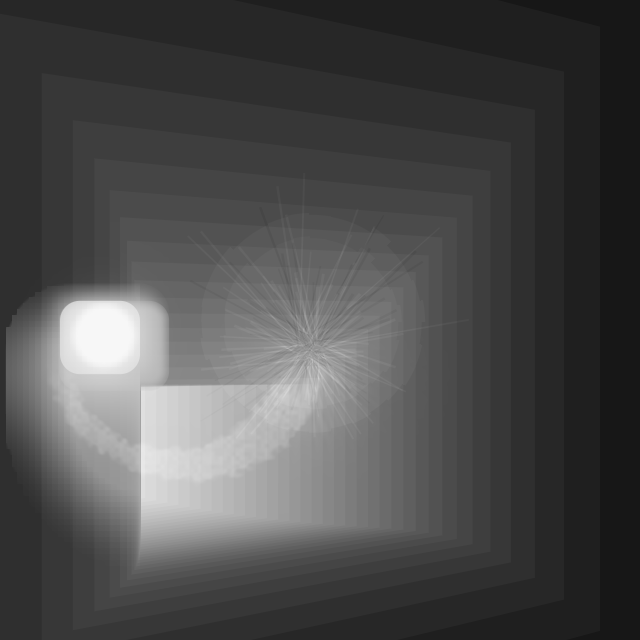
Reproduce this background procedurally as a Shadertoy shader.

```glsl
#define GRID 768.0
#define FRAMES 34
#define RAYS 150
#define CELL 7.0
#define BACKDROP 0.09
#define BURST vec2(372.0, 418.0)
#define LAMP vec2(125.0, 403.0)

float hash(vec2 p) {
    return fract(sin(dot(p, vec2(127.1, 311.7))) * 43758.545);
}

float noise(vec2 p) {
    vec2 i = floor(p), f = fract(p);
    f = f * f * (3.0 - 2.0 * f);
    return mix(mix(hash(i), hash(i + vec2(1, 0)), f.x),
               mix(hash(i + vec2(0, 1)), hash(i + vec2(1, 1)), f.x), f.y);
}

// Antialiased coverage, positive distance is inside
float cover(float d) {
    return clamp(0.5 + d * iResolution.y / GRID, 0.0, 1.0);
}

float roundBox(vec2 p, vec2 center, vec2 halfSize, float radius) {
    vec2 q = abs(p - center) - halfSize + radius;
    return radius - length(max(q, 0.0)) - min(max(q.x, q.y), 0.0);
}

// Receding quadrilaterals, each one adds a little light
float corridor(vec2 p) {
    float tone = BACKDROP;
    for (int n = 0; n < FRAMES; n++) {
        float i = float(n);
        float shrink = pow(0.7, i);
        float late = max(i - 9.0, 0.0);
        float right = 720.0 - 13.3 * i - 107.0 * (1.0 - pow(0.72, i));
        float left = 174.0 - 361.0 * shrink - 5.0 * smoothstep(6.0, 14.0, i);
        float top = min(32.0 + 13.0 * i + 205.0 * (1.0 - pow(0.8, i)), 461.0);
        float bottom = 632.0 + 125.0 * shrink - 0.06 * late * late;
        float run = right - p.x;
        top -= (0.29 * pow(0.85, i) - 0.03) * run;
        bottom += (0.14 + 0.13 * pow(0.78, i)) * run;
        float inside = min(min(run, p.x - left), min(p.y - top, bottom - p.y));
        tone += (0.019 + 0.014 * pow(0.9, i)) * cover(inside);
    }
    return tone;
}

// Stepped column of light with a large rounded lower corner
float column(vec2 p, float tone) {
    vec2 cell = (floor(p / CELL) + 0.5) * CELL;
    vec2 q = mix(p, cell, 0.65);
    float lower = 165.0 * (1.0 - length(min(vec2(q.x - 170.0, 0.0) / 165.0,
                  vec2(0.0)) + vec2(0.0, max(q.y - 490.0, 0.0) / 193.0)));
    float upper = 80.0 - length(vec2(min(q.x - 85.0, 0.0), min(q.y - 420.0, 0.0)));
    float depth = min(lower, upper);
    float body = cover(depth) * cover(168.0 - p.x);
    float side = exp(-pow((p.y - 445.0) / 75.0, 2.0));
    float amount = 0.9 * smoothstep(-8.0, 135.0, depth) + 0.32 * side;
    return mix(tone, 0.77, body * min(amount, 0.95));
}

// Rounded lamp housing with a white core
float lamp(vec2 p, float tone) {
    vec2 q = mix(p, (floor(p / CELL) + 0.5) * CELL, 0.3);
    float outer = roundBox(p, vec2(122.0, 404.0), vec2(81.0, 64.0), 36.0);
    float inner = roundBox(p, vec2(137.0, 415.0), vec2(66.0, 54.0), 24.0);
    float core = roundBox(p, vec2(120.0, 405.0), vec2(48.0, 44.0), 24.0);
    float fromLeft = smoothstep(35.0, 110.0, q.x);
    tone = mix(tone, 0.68, cover(outer) * fromLeft * smoothstep(-5.0, 36.0, outer));
    tone = mix(tone, 0.76, 0.75 * cover(inner) * smoothstep(-8.0, 14.0, inner));
    tone = mix(tone, 0.86, 0.7 * cover(core));
    float r = length(q - LAMP);
    tone += 0.16 * exp(-pow(r / 48.0, 2.0));
    return mix(tone, 0.97, smoothstep(44.0, 29.0, r));
}

// Fuzzy ribbon hanging between the lamp and the burst
float ribbon(vec2 p) {
    vec2 q = (p - vec2(215.0, 420.0)) / vec2(147.0, 138.0);
    float width = mix(17.0, 32.0, smoothstep(90.0, 370.0, p.x));
    float rough = noise(p * 0.14) * 10.0 - 5.0;
    float d = width - abs(length(q) - 1.0) * 140.0 + rough;
    float ends = smoothstep(425.0, 490.0, p.y);
    return smoothstep(0.0, 10.0, d) * ends * (0.045 + 0.035 * noise(p * 0.2));
}

// Faint faceted disc, fine rays and a soft bright root
float burst(vec2 p) {
    vec2 q = p - BURST;
    float angle = atan(q.y, q.x), r = length(q);
    vec2 disc = p - vec2(375.0, 387.0);
    float sector = floor(atan(disc.y, disc.x) * 5.0);
    float radius = 128.0 + 8.0 * hash(vec2(sector, 4.0));
    float glow = 0.022 * cover(radius - length(disc));
    glow += 0.018 * cover(radius - 28.0 - length(disc));
    for (int n = 0; n < RAYS; n++) {
        float i = float(n);
        float a = 6.28318 * hash(vec2(i, 1.0));
        float h = hash(vec2(i, 2.0));
        vec2 dir = vec2(cos(a), sin(a));
        vec2 s = q - 26.0 * (vec2(hash(vec2(i, 5.0)), hash(vec2(i, 6.0))) - 0.5);
        float along = dot(s, dir);
        float reach = (65.0 + 110.0 * h * h * h) * (1.0 - 0.25 * dir.y);
        float halfWidth = 0.6 + along * mix(0.003, 0.022, hash(vec2(i, 3.0))) * (1.2 - h);
        float across = abs(dot(s, vec2(-dir.y, dir.x)));
        float shape = cover(halfWidth - across) * cover(reach - along) * cover(along - 12.0);
        float tone = hash(vec2(i, 7.0)) < 0.62 ? 0.042 : -0.034;
        glow += tone * shape * mix(1.0, 0.6, along / reach);
    }
    float fibers = noise(vec2(angle * 24.0, r * 0.06));
    float root = exp(-dot(p - vec2(372.0, 455.0), p - vec2(372.0, 455.0)) / 3600.0);
    return glow + root * (0.04 + 0.07 * fibers);
}

void mainImage(out vec4 fragColor, in vec2 fragCoord) {
    vec2 uv = fragCoord / iResolution.xy;
    vec2 p = vec2(uv.x, 1.0 - uv.y) * GRID;
    float tone = corridor(p);
    tone = column(p, tone);
    tone = lamp(p, tone);
    tone += (ribbon(p) + burst(p)) * (1.0 - 0.5 * smoothstep(0.6, 0.9, tone));
    fragColor = vec4(vec3(clamp(tone, 0.0, 0.97)), 1.0);
}
```
